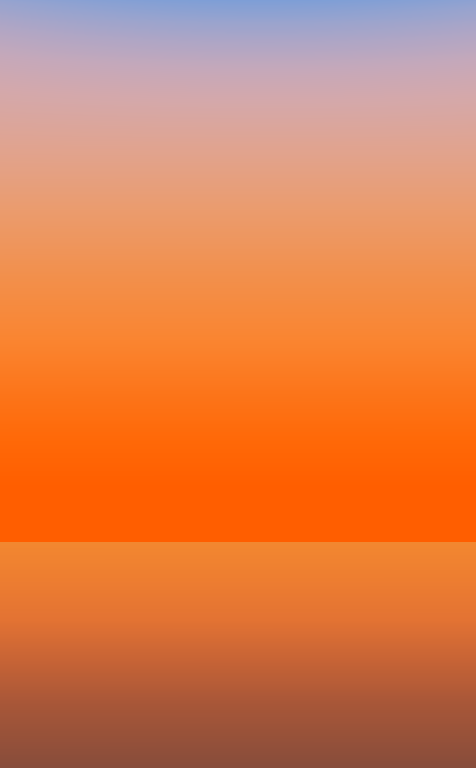
Reproduce this background procedurally as a WebGL 2 fragment shader.

```glsl
#version 300 es
precision highp float;

uniform vec2 u_resolution;
out vec4 fragColor;

// Layout, in fractions of the canvas height
const float HORIZON = 0.2943;
const float BOW_HEIGHT = 0.020;   // how far the upper bands lift at the sides
const float BOW_CENTER = 0.55;
const float BOW_START = 0.76;     // the bands are level below this height
const float STREAK_COUNT = 95.0;
const float STREAK_SHIFT = 0.0018;

// Colour stops: rgb, then distance below the top edge
const int SKY_STOPS = 12;
const vec4 SKY[SKY_STOPS] = vec4[](
  vec4(0.49, 0.62, 0.84, 0.000),
  vec4(0.59, 0.64, 0.81, 0.026),
  vec4(0.69, 0.65, 0.77, 0.058),
  vec4(0.77, 0.66, 0.73, 0.090),
  vec4(0.83, 0.66, 0.67, 0.130),
  vec4(0.88, 0.64, 0.56, 0.195),
  vec4(0.92, 0.61, 0.43, 0.273),
  vec4(0.95, 0.56, 0.29, 0.365),
  vec4(0.98, 0.52, 0.19, 0.443),
  vec4(0.99, 0.45, 0.09, 0.521),
  vec4(1.00, 0.41, 0.03, 0.573),
  vec4(1.00, 0.37, 0.00, 0.632)
);

const int WATER_STOPS = 6;
const vec4 WATER[WATER_STOPS] = vec4[](
  vec4(0.95, 0.53, 0.19, 0.706),
  vec4(0.93, 0.49, 0.19, 0.755),
  vec4(0.89, 0.45, 0.20, 0.807),
  vec4(0.78, 0.39, 0.21, 0.860),
  vec4(0.66, 0.34, 0.22, 0.915),
  vec4(0.53, 0.30, 0.23, 1.000)
);

vec2 hashGradient(vec2 cell) {
  float angle = 6.2832 * fract(sin(dot(cell, vec2(127.1, 311.7))) * 43758.5);
  return vec2(cos(angle), sin(angle));
}

float gradientNoise(vec2 p) {
  vec2 i = floor(p), f = fract(p);
  vec2 u = f * f * f * (f * (f * 6.0 - 15.0) + 10.0);
  vec2 e = vec2(0.0, 1.0);
  float low = mix(dot(hashGradient(i), f),
                  dot(hashGradient(i + e.yx), f - e.yx), u.x);
  float high = mix(dot(hashGradient(i + e.xy), f - e.xy),
                   dot(hashGradient(i + e.yy), f - e.yy), u.x);
  return mix(low, high, u.y);
}

vec3 skyColor(float depth) {
  vec3 color = SKY[0].rgb;
  for (int i = 1; i < SKY_STOPS; i++) {
    float t = (depth - SKY[i - 1].w) / (SKY[i].w - SKY[i - 1].w);
    color = mix(color, SKY[i].rgb, clamp(t, 0.0, 1.0));
  }
  return color;
}

vec3 waterColor(float depth) {
  vec3 color = WATER[0].rgb;
  for (int i = 1; i < WATER_STOPS; i++) {
    float t = (depth - WATER[i - 1].w) / (WATER[i].w - WATER[i - 1].w);
    color = mix(color, WATER[i].rgb, clamp(t, 0.0, 1.0));
  }
  return color;
}

void main() {
  vec2 uv = gl_FragCoord.xy / u_resolution;
  float depth = 1.0 - uv.y;

  // Faint level streaks and the arched upper bands
  float streaks = STREAK_SHIFT * gradientNoise(vec2(uv.x * 0.6, uv.y * STREAK_COUNT));
  float side = 2.0 * (uv.x - BOW_CENTER);
  float bow = BOW_HEIGHT * side * side * smoothstep(BOW_START, 1.0, uv.y);

  // Sky over water, with a soft-edged horizon one pixel wide
  vec3 sky = skyColor(depth + streaks + bow);
  vec3 water = waterColor(depth + streaks);
  float edge = 0.5 / u_resolution.y;
  float aboveHorizon = smoothstep(HORIZON - edge, HORIZON + edge, uv.y);

  fragColor = vec4(mix(water, sky, aboveHorizon), 1.0);
}
```
